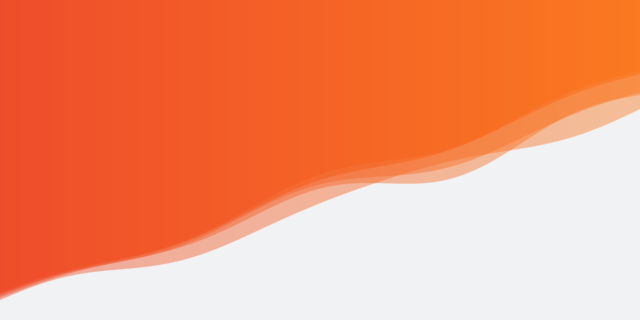
This background is drawn by a Shadertoy shader. Its source:

```glsl
const float PI = 3.14159265;
const float VEIL_OPACITY = 0.44;
const vec3 PAPER = vec3(0.941, 0.949, 0.957);
const vec3 RED_ORANGE = vec3(0.935, 0.302, 0.168);
const vec3 BRIGHT_ORANGE = vec3(0.982, 0.474, 0.128);

// Height of a slope between two ends, bent by six sine harmonics
// whose amplitudes are given in thousandths of the canvas height.
float waveHeight(float x, vec2 ends, vec3 lowHarmonics, vec3 highHarmonics) {
    vec3 order = vec3(1.0, 2.0, 3.0);
    float bend = dot(lowHarmonics, sin(PI * x * order))
               + dot(highHarmonics, sin(PI * x * (order + 3.0)));
    return mix(ends.x, ends.y, x) + 0.001 * bend;
}

// Smooth coverage of the area above an edge
float coverAbove(float y, float edge, float blur) {
    return smoothstep(-blur, blur, y - edge);
}

vec3 addLayer(vec3 base, vec3 paint, float y, float edge, float opacity, float blur) {
    return mix(base, paint, opacity * coverAbove(y, edge, blur));
}

void mainImage(out vec4 fragColor, in vec2 fragCoord) {
    vec2 uv = fragCoord / iResolution.xy;
    float blur = 0.9 / iResolution.y;
    vec3 orange = mix(RED_ORANGE, BRIGHT_ORANGE, uv.x);

    // Wave edges, from the lowest slope to the highest
    float longWave = waveHeight(uv.x, vec2(0.0625, 0.659),
        vec3(-10.1, -14.5, -9.6), vec3(20.2, 4.5, 7.6));
    float deepWave = waveHeight(uv.x, vec2(0.070, 0.703),
        vec3(-18.8, 19.3, -15.8), vec3(-8.2, 27.2, -5.5));
    float innerWave = waveHeight(uv.x, vec2(0.0755, 0.711),
        vec3(-8.1, 10.3, -18.9), vec3(-4.2, 19.7, 1.2));
    float upperWave = waveHeight(uv.x, vec2(0.081, 0.768),
        vec3(-15.7, -3.3, -11.3), vec3(-4.6, 17.1, 0.6));
    float solidWave = waveHeight(uv.x, vec2(0.086, 0.776),
        vec3(-12.5, -3.8, -15.1), vec3(-4.5, 20.8, -1.2));

    // Translucent veils deepen where they overlap
    vec3 color = PAPER;
    color = addLayer(color, orange, uv.y, longWave, VEIL_OPACITY, blur);
    color = addLayer(color, orange, uv.y, deepWave, VEIL_OPACITY, blur);
    color = addLayer(color, orange, uv.y, innerWave, VEIL_OPACITY, blur);
    color = addLayer(color, orange, uv.y, upperWave, 0.7, blur);

    // Opaque body above the veils
    color = addLayer(color, orange, uv.y, solidWave, 1.0, blur);
    fragColor = vec4(color, 1.0);
}
```
